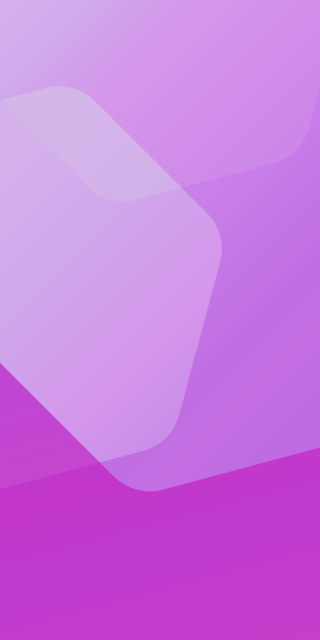
A WebGL 2 fragment shader for this background:

```glsl
#version 300 es
precision highp float;
// Overlapping translucent rounded hexagons in lilac and violet over magenta.
// All share one tilted hexagon distance function; each pane is filled with
// its own diagonal ramp alternating between cool and pink tints.

uniform vec2 u_resolution;
out vec4 fragColor;

// Signed distance to a rounded hexagon tilted by 15 degrees
float hexagon(vec2 p, float apothem, float radius) {
  const vec3 k = vec3(-0.866, 0.5, 0.577);
  vec2 q = abs(mat2(0.966, -0.259, 0.259, 0.966) * p);
  float r = apothem - radius;
  q -= 2.0 * min(dot(k.xy, q), 0.0) * k.xy;
  q -= vec2(clamp(q.x, -k.z * r, k.z * r), r);
  return length(q) * sign(q.y) - radius;
}

// Antialiased coverage of a hexagonal pane
float pane(vec2 p, vec2 center, float apothem) {
  float pixel = 2.0 / u_resolution.y;
  return clamp(0.5 - hexagon(p - center, apothem, 0.16) / pixel, 0.0, 1.0);
}

// Four-colour ramp with stop positions in t
vec3 ramp(float d, vec4 t, vec3 a, vec3 b, vec3 c, vec3 e) {
  vec3 col = mix(a, b, clamp((d - t.x) / (t.y - t.x), 0.0, 1.0));
  col = mix(col, c, clamp((d - t.y) / (t.z - t.y), 0.0, 1.0));
  return mix(col, e, clamp((d - t.z) / (t.w - t.z), 0.0, 1.0));
}

void main() {
  // The canvas spans 1 by 2 units; diagonal grows from the top left corner
  vec2 p = 2.0 * gl_FragCoord.xy / u_resolution.y;
  float diagonal = p.x + 2.0 - p.y;

  float back = pane(p, vec2(0.69, 1.451), 0.901);
  float front = pane(p, vec2(0.057, 1.094), 0.587);
  float top = pane(p, vec2(0.5, 1.956), 0.542);

  vec3 pale = vec3(0.83, 0.69, 0.92);
  vec3 cool = vec3(0.81, 0.65, 0.925);
  vec3 pink = vec3(0.835, 0.59, 0.92);

  // Magenta ground with a gentle tilted ramp
  float depth = 2.0 - p.y + 0.268 * p.x;
  vec3 col = ramp(depth, vec4(1.1, 1.6, 1.85, 2.25),
    vec3(0.72, 0.22, 0.82), vec3(0.76, 0.215, 0.79),
    vec3(0.75, 0.23, 0.81), vec3(0.78, 0.24, 0.80));
  col = mix(col, vec3(1.0), 0.07 * front);

  // Large violet pane
  vec3 violet = ramp(diagonal, vec4(1.25, 1.85, 2.0, 2.3),
    vec3(0.79, 0.50, 0.91), vec3(0.75, 0.43, 0.885),
    vec3(0.77, 0.44, 0.89), vec3(0.745, 0.415, 0.885));
  col = mix(col, violet, back);

  // Upper lilac pane
  vec3 lilac = ramp(diagonal, vec4(0.0, 0.27, 0.62, 1.35),
    pale, vec3(0.81, 0.67, 0.93), pink, vec3(0.80, 0.53, 0.91));
  col = mix(col, lilac, top);

  // Front pane, brightened where it crosses the upper one
  vec3 glass = ramp(diagonal, vec4(0.55, 1.05, 1.55, 1.85),
    pale, cool, pink, vec3(0.79, 0.56, 0.91));
  glass = mix(glass, vec3(0.84, 0.75, 0.90), 0.4 * top);
  col = mix(col, glass, front * max(back, top));

  fragColor = vec4(col, 1.0);
}
```
